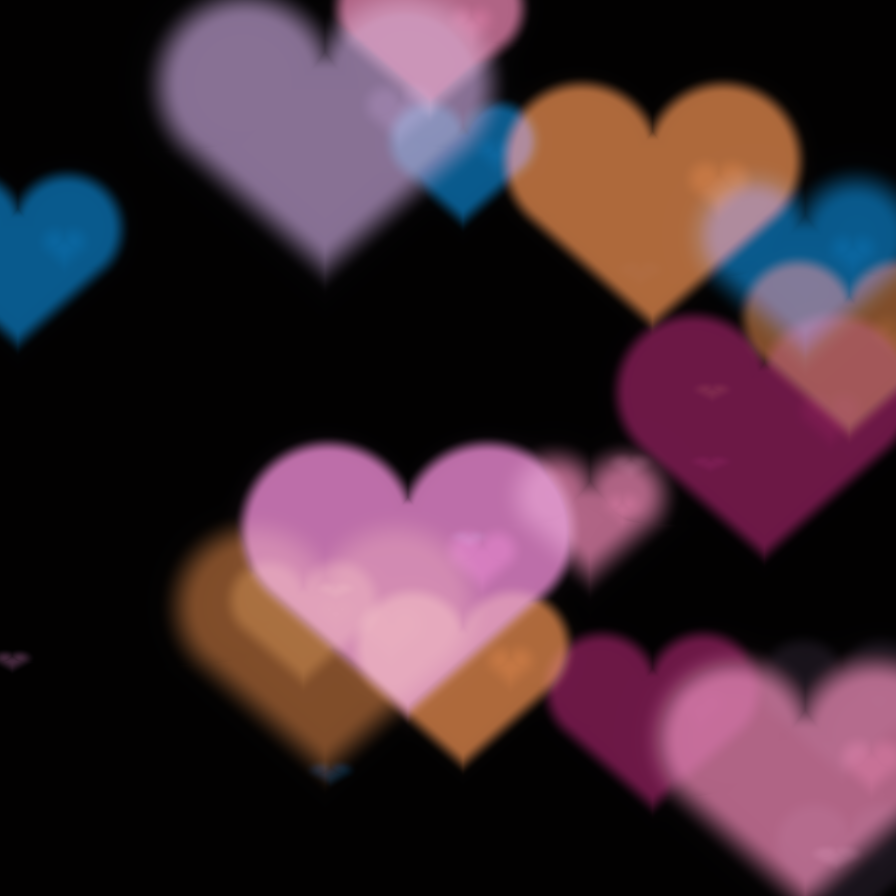
A WebGL 2 fragment shader for this background:

```glsl
#version 300 es
precision highp float;

uniform vec2 u_resolution;
out vec4 fragColor;

const float TAU = 6.283185;
const int TRAIL_COUNT = 14;
const int STRAY_COUNT = 3;
const int SPECK_COUNT = 9;

const vec3 NIGHT  = vec3(0.006, 0.004, 0.005);
const vec3 LILAC  = vec3(0.53, 0.44, 0.58);
const vec3 MAUVE  = vec3(0.74, 0.43, 0.66);
const vec3 ROSE   = vec3(0.69, 0.39, 0.52);
const vec3 ORANGE = vec3(0.68, 0.41, 0.23);
const vec3 BROWN  = vec3(0.50, 0.30, 0.16);
const vec3 WINE   = vec3(0.42, 0.09, 0.27);
const vec3 BLUE   = vec3(0.03, 0.35, 0.55);
const vec3 SMOKE  = vec3(0.09, 0.07, 0.10);

const vec3 TRAIL_TINTS[TRAIL_COUNT] = vec3[TRAIL_COUNT](
    LILAC, BLUE, ORANGE, BLUE, BROWN, WINE, ROSE,
    MAUVE, BROWN, BROWN, ORANGE, WINE, ROSE, SMOKE);
const vec3 STRAY_TINTS[STRAY_COUNT] = vec3[STRAY_COUNT](BLUE, ROSE, SMOKE);

float hash(float n) {
    return fract(sin(n * 12.9898 + 4.137) * 43758.55);
}

// Signed distance to a heart of half-width 1, centred on its bounds
float heartDistance(vec2 p) {
    const vec2 lobe = vec2(0.48, 0.0);
    const float lobeRadius = 0.52;
    const vec2 flankNormal = vec2(0.657, -0.754);
    const vec2 flankAlong = vec2(0.754, 0.657);
    vec2 q = vec2(abs(p.x), p.y - 0.3);
    vec2 fromLobe = q - lobe;
    float circle = length(fromLobe) - lobeRadius;
    float flank = dot(fromLobe, flankNormal) - lobeRadius;
    float wedge = max(max(flank, dot(fromLobe, flankAlong)), q.y - 0.2);
    return min(circle, wedge);
}

// Coverage of a heart with blurred edges; softness is in canvas units
float softHeart(vec2 p, float size, float softness) {
    return smoothstep(softness, -softness, heartDistance(p / size) * size);
}

// Translucent light: between lighten and screen
vec3 addLight(vec3 base, vec3 light) {
    vec3 screened = 1.0 - (1.0 - base) * (1.0 - light);
    return mix(max(base, light), screened, 0.65);
}

// Blurred heart with a faint halo and a small inner reflection
vec3 heartLight(vec2 p, float size, float softness, vec3 tint) {
    float body = softHeart(p, size, softness);
    float halo = softHeart(p, size * 1.03, softness * 2.2);
    float glint = softHeart(p - size * vec2(0.45, 0.12), size * 0.19, 0.012);
    return tint * (0.92 * body + 0.08 * halo + 0.13 * glint * body);
}

// Winding ribbon running from the top to the lower right
vec2 trailPoint(float i) {
    float turn = TAU * i / 9.0;
    return vec2(0.64 + 0.31 * sin(turn - 1.107),
                0.85 - 0.064 * i + 0.05 * sin(turn));
}

void main() {
    vec2 uv = gl_FragCoord.xy / u_resolution;
    vec3 color = NIGHT;

    // Large hearts along the ribbon
    for (int i = 0; i < TRAIL_COUNT; i++) {
        float n = float(i);
        float size = 0.13 + 0.055 * cos(TAU * n * 3.0 / 7.0);
        float softness = 0.015 + 0.008 * cos(2.1 * n);
        vec2 p = uv - trailPoint(n);
        color = addLight(color, heartLight(p, size, softness, TRAIL_TINTS[i]));
    }

    // Hearts drifting by the borders
    for (int i = 0; i < STRAY_COUNT; i++) {
        float n = float(i);
        vec2 center = fract(vec2(0.02, 0.71) + n * vec2(0.46, 0.25));
        float size = 0.115 - 0.012 * n;
        color = addLight(color, heartLight(uv - center, size, 0.012, STRAY_TINTS[i]));
    }

    // Faint flattened specks
    for (int i = 0; i < SPECK_COUNT; i++) {
        float n = float(i);
        vec2 center = vec2(hash(n), hash(n + 31.0));
        vec2 stretch = vec2(1.0, mix(1.2, 2.2, hash(n + 57.0)));
        float size = mix(0.013, 0.026, hash(n + 83.0));
        float speck = softHeart((uv - center) * stretch, size, 0.009);
        vec3 tint = TRAIL_TINTS[(i * 5 + 1) % TRAIL_COUNT];
        color = addLight(color, tint * speck * 0.35);
    }

    fragColor = vec4(color, 1.0);
}
```
